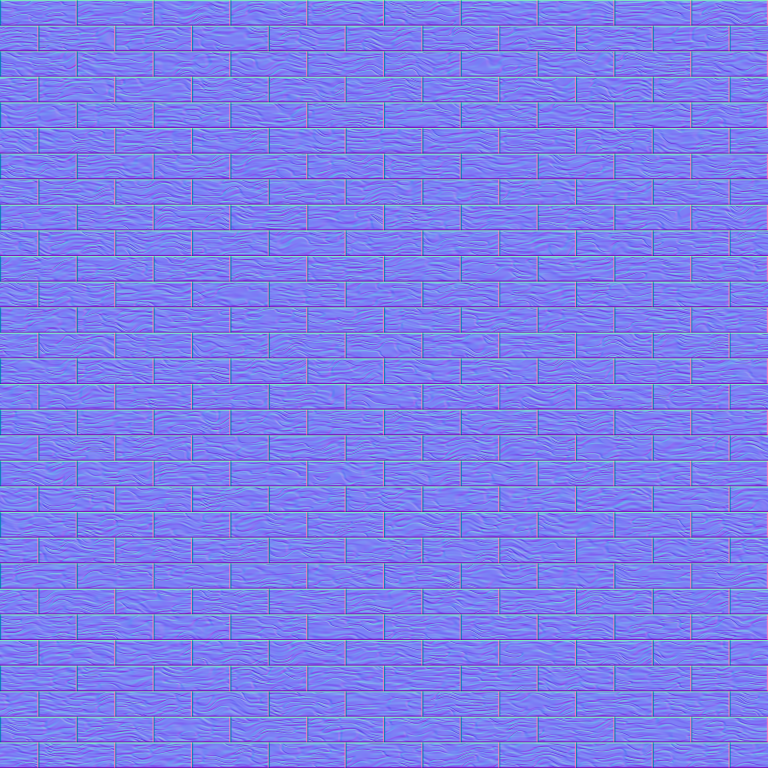
Give the GLSL for this texture map, as a WebGL 1 fragment shader.

```glsl
precision highp float;
// Tangent-space normal map of grained planks in running bond, 10 across and 30 down.
// Each plank has thin bevelled edges and its own fine, stretched noise grain;
// grain slopes come from finite differences, and 3x3 samples smooth every edge.

uniform vec2 u_resolution;

float hash(vec2 p) {
  return fract(sin(dot(p, vec2(127.1, 311.7))) * 43758.5453);
}

float noise(vec2 p) {
  vec2 cell = floor(p);
  vec2 f = fract(p);
  f = f * f * (3.0 - 2.0 * f);
  float low = mix(hash(cell), hash(cell + vec2(1.0, 0.0)), f.x);
  float high = mix(hash(cell + vec2(0.0, 1.0)), hash(cell + vec2(1.0, 1.0)), f.x);
  return mix(low, high, f.y);
}

// Height of the wood: short fibres crossed by narrow grooves at another slant.
float grainHeight(vec2 p, vec2 seed) {
  float bend = noise(p * vec2(1.1, 1.2) + seed) - 0.5;
  float sway = noise(p * vec2(1.5, 1.6) + seed.yx + 5.0) - 0.5;
  float fibreY = p.y + 0.45 * bend;
  float grooveY = p.y + 0.2 * bend + 0.36 * sway;
  float fibres = noise(vec2(p.x * 2.4, fibreY * 13.0) + seed);
  float course = noise(vec2(p.x * 1.6, grooveY * 8.0) + seed.yx + 17.0);
  float groove = smoothstep(0.0, 0.2, abs(course - 0.5));
  return 0.026 * fibres + 0.015 * groove;
}

// Encoded normal at a point of the unit canvas.
vec3 plankNormal(vec2 uv) {
  // Running bond: every other row is shifted by half a plank.
  float row = floor(uv.y * 30.0);
  float along = uv.x * 10.0 + 0.5 * (1.0 - mod(row, 2.0));
  vec2 id = vec2(mod(floor(along), 10.0), row);
  vec2 p = vec2(fract(along) * 3.0, fract(uv.y * 30.0));
  vec2 seed = 40.0 * vec2(hash(id + 3.1), hash(id + 8.7));

  // Grain slope, measured in plank heights.
  float e = 0.015;
  float h = grainHeight(p, seed);
  vec2 slope = vec2(h - grainHeight(p + vec2(e, 0.0), seed),
                    h - grainHeight(p + vec2(0.0, e), seed)) / e;

  // Bevels fall away towards the joints.
  vec2 size = vec2(3.0, 1.0);
  vec2 bevel = smoothstep(size - 0.055, size - 0.03, p)
             - (1.0 - smoothstep(vec2(0.03), vec2(0.055), p));
  float onBevel = max(abs(bevel.x), abs(bevel.y));
  slope = slope * (1.0 - 0.7 * onBevel) + bevel * vec2(1.5, 1.3);

  vec3 n = normalize(vec3(slope, 1.0));
  return vec3(0.49, 0.5, 0.46) + 0.5 * n;
}

void main() {
  vec3 sum = vec3(0.0);
  for (int j = 0; j < 3; j++) {
    for (int i = 0; i < 3; i++) {
      vec2 offset = (vec2(float(i), float(j)) - 1.0) / 3.0;
      sum += plankNormal((gl_FragCoord.xy + offset) / u_resolution);
    }
  }
  gl_FragColor = vec4(sum / 9.0, 1.0);
}
```
